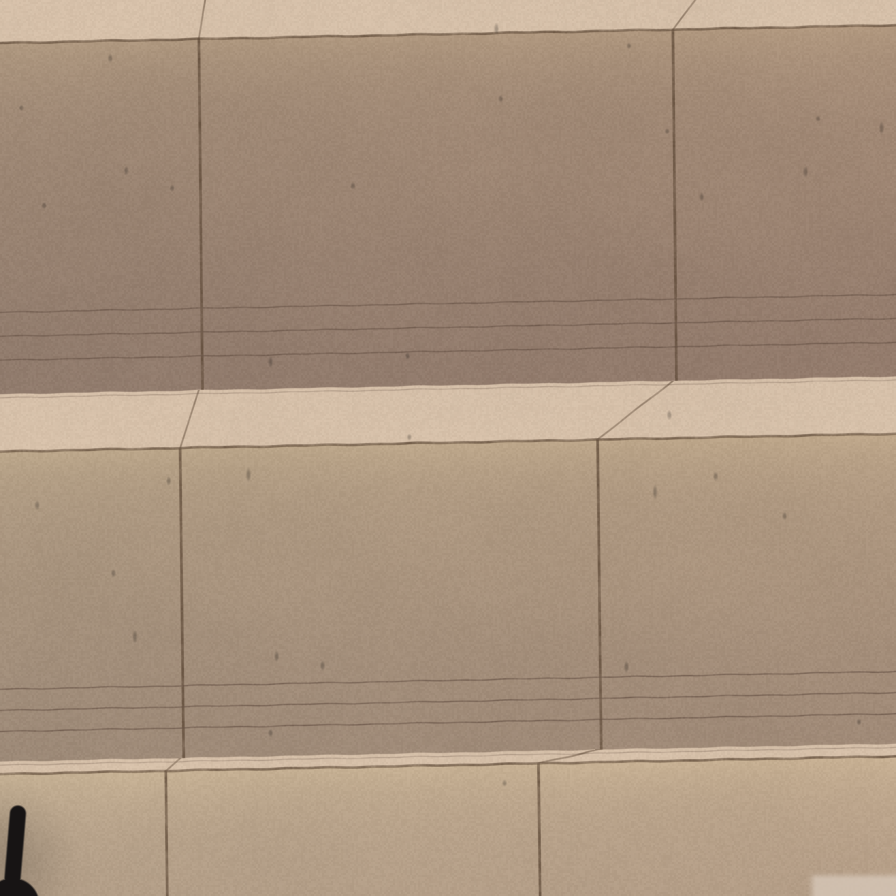
A Shadertoy shader for this pattern:

```glsl
// Pale stone steps: grooved riser slabs, light treads, dark joints in perspective.
#define TILT 0.020
#define JOINT_HALF 0.0015
#define GROOVE_HALF 0.0008
#define GRAIN 0.030
#define MOTTLE 0.010
#define SPECK_CELL 0.085
#define TREAD_COLOR vec3(0.835, 0.750, 0.660)
#define JOINT_COLOR vec3(0.36, 0.28, 0.21)
#define GROOVE_COLOR vec3(0.41, 0.33, 0.28)

// Index 0 is the step above the canvas; y runs downward.
const vec4 riserTop = vec4(-0.400, 0.048, 0.504, 0.864);
const vec4 riserEnd = vec4(-0.020, 0.440, 0.850, 1.190);
const vec4 jointStart = vec4(0.233, 0.222, 0.201, 0.185);
const vec4 jointGap = vec4(0.570, 0.529, 0.466, 0.416);

float hash(vec2 p) {
    vec3 q = fract(vec3(p.xyx) * 0.1031);
    q += dot(q, q.yzx + 33.33);
    return fract((q.x + q.y) * q.z);
}

// Coverage of a line with the given half width.
float stroke(float dist, float halfWidth) {
    float soft = max(0.0009, 0.7 / iResolution.y);
    return 1.0 - smoothstep(halfWidth - soft, halfWidth + soft, abs(dist));
}

float layeredSines(vec2 p) {
    float sum = 0.0, amp = 0.5;
    for (int i = 0; i < 4; i++) {
        sum += amp * sin(p.x + 1.3 * sin(p.y)) * sin(p.y * 1.1 + sin(p.x * 0.7));
        p = mat2(1.6, 1.2, -1.2, 1.6) * p + 2.1;
        amp *= 0.6;
    }
    return sum;
}

// One random dot in some cells.
float specks(vec2 p) {
    vec2 cell = floor(p / SPECK_CELL);
    vec2 center = 0.2 + 0.6 * vec2(hash(cell + 3.1), hash(cell + 8.7));
    vec2 offset = (fract(p / SPECK_CELL) - center) * SPECK_CELL;
    offset.y *= mix(0.35, 1.0, hash(cell + 5.0));
    return step(0.80, hash(cell)) * smoothstep(0.0035, 0.0005, length(offset));
}

float capsule(vec2 p, vec2 a, vec2 b, float radius) {
    vec2 pa = p - a, ba = b - a;
    return length(pa - ba * clamp(dot(pa, ba) / dot(ba, ba), 0.0, 1.0)) - radius;
}

// Slab face: warm light under the tread, deeper tone toward the foot.
vec3 riserColor(int i, float t, float x) {
    vec3 tone = i == 1 ? vec3(0.605, 0.515, 0.445)
              : i == 2 ? vec3(0.655, 0.572, 0.488)
                       : vec3(0.695, 0.612, 0.525);
    tone += vec3(0.085, 0.083, 0.055) * exp(-6.0 * t);
    tone -= vec3(0.035, 0.032, 0.020) * smoothstep(0.35, 1.0, t);
    return tone + vec3(0.012, 0.002, 0.000) * (x - 0.4);
}

void mainImage(out vec4 fragColor, in vec2 fragCoord) {
    vec2 p = fragCoord / iResolution.y;
    p.y = 1.0 - p.y;
    float v = p.y + TILT * p.x + 0.0006 * sin(p.x * 37.0) * sin(p.x * 91.0);
    float wear = 0.75 + 0.25 * layeredSines(p * 90.0);
    vec3 col = TREAD_COLOR;

    for (int i = 1; i < 4; i++) {
        float top = riserTop[i], end = riserEnd[i], above = riserEnd[i - 1];
        float t = (v - top) / (end - top);
        float onRiser = smoothstep(-0.001, 0.001, v - top) * smoothstep(0.001, -0.001, v - end);
        float onTread = step(above, v) * step(v, top);
        col = mix(col, riserColor(i, t, p.x), onRiser);

        // Upright joints
        float gap = jointGap[i];
        float x = p.x - jointStart[i] - 0.004 * t;
        float upright = (fract(x / gap + 0.5) - 0.5) * gap;
        col = mix(col, JOINT_COLOR, 0.85 * wear * onRiser * stroke(upright, JOINT_HALF));

        // Slanted joints linking neighbouring rows
        float s = clamp((v - above) / (top - above), 0.0, 1.0);
        float start = mix(jointStart[i - 1], jointStart[i], s);
        float span = mix(jointGap[i - 1], gap, s);
        float k = floor((p.x - start) / span + 0.5);
        float slope = (jointStart[i] - jointStart[i - 1] + k * (gap - jointGap[i - 1])) / (top - above);
        float slanted = (p.x - start - k * span) * inversesqrt(1.0 + slope * slope);
        col = mix(col, JOINT_COLOR, 0.6 * wear * onTread * stroke(slanted, 0.0010));

        // Tread edges: dark lower seam, faint worn nosing
        col = mix(col, JOINT_COLOR, 0.80 * wear * stroke(v - top, 0.0014));
        col = mix(col, GROOVE_COLOR, 0.35 * wear * stroke(v - end - 0.004, 0.0007));

        // Three grooves near the foot
        for (int g = 0; g < 3; g++) {
            float level = 0.767 + 0.068 * float(g);
            col = mix(col, GROOVE_COLOR, 0.80 * wear * stroke((t - level) * (end - top), GROOVE_HALF));
        }
    }

    // Stone texture
    col += MOTTLE * layeredSines(p * 14.0) * vec3(1.0, 0.9, 0.8);
    col += GRAIN * (hash(floor(p * 420.0)) - 0.5);
    col *= 1.0 - 0.22 * specks(p);

    // Dark post at the lower left and pale glare at the lower right
    col *= 1.0 - 0.14 * smoothstep(0.10, 0.0, length(p - vec2(0.0, 0.96)));
    float post = min(capsule(p, vec2(0.020, 0.908), vec2(0.014, 0.980), 0.009),
                     length(p - vec2(0.014, 1.010)) - 0.030);
    col = mix(col, vec3(0.09, 0.08, 0.08), smoothstep(0.0015, -0.0015, post));
    float glare = smoothstep(0.900, 0.912, p.x) * smoothstep(0.972, 0.982, p.y);
    col = mix(col, vec3(0.84, 0.78, 0.72), 0.8 * glare);

    fragColor = vec4(clamp(col, 0.0, 1.0), 1.0);
}
```
